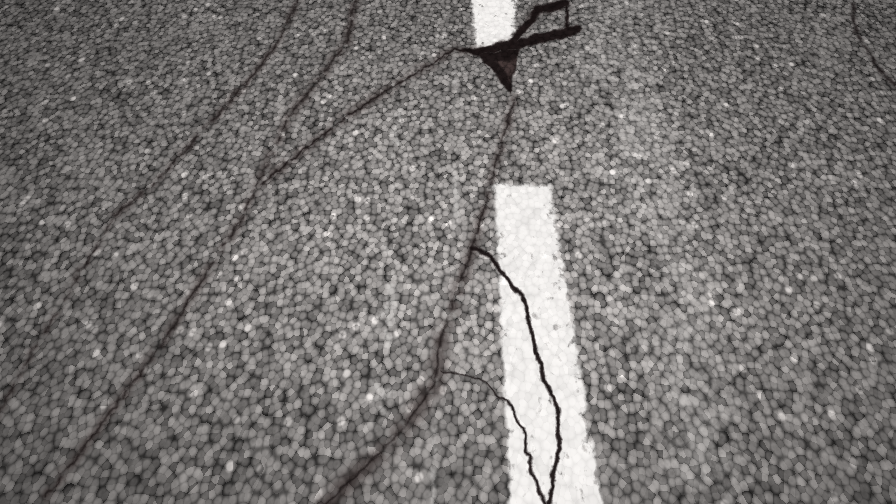
Give the GLSL for this texture, as a WebGL 2 fragment shader.

```glsl
#version 300 es
precision highp float;
uniform vec2 u_resolution;
out vec4 outColor;

const vec3 STONE_TINT = vec3(1.02, .995, .98);
const vec3 CRACK_COLOR = vec3(.075, .055, .055);
const vec3 STAIN_COLOR = vec3(.2, .165, .16);
const vec3 PAINT_COLOR = vec3(.96, .95, .94);
const vec3 DUST_COLOR = vec3(.74, .73, .72);
const float ROAD_LIGHT = .56;
const float HORIZON = 2.2;
const float STONE_DENSITY = 150.;
const float CRACK_WOBBLE = .007;
const vec2 LIGHT_CENTER = vec2(.98, .46);

// Crack paths, in canvas heights
const vec2 LEFT_PATH[7] = vec2[](vec2(.597, 1.01), vec2(.544, .903), vec2(.475, .819),
    vec2(.301, .63), vec2(.227, .572), vec2(.081, .329), vec2(-.01, .17));
const vec2 INNER_PATH[7] = vec2[](vec2(.706, 1.01), vec2(.69, .919), vec2(.574, .769),
    vec2(.521, .653), vec2(.475, .56), vec2(.312, .306), vec2(.093, .016));
const vec2 BRANCH_PATH[7] = vec2[](vec2(1.123, .993), vec2(1.069, .981), vec2(1.012, .912),
    vec2(.949, .896), vec2(.903, .903), vec2(.694, .775), vec2(.521, .637));
const vec2 MAIN_PATH[7] = vec2[](vec2(1.019, .803), vec2(.995, .711), vec2(.938, .509),
    vec2(.875, .329), vec2(.861, .236), vec2(.799, .148), vec2(.648, 0));
const vec2 PAINT_PATH[7] = vec2[](vec2(.938, .509), vec2(.968, .495), vec2(1.037, .41),
    vec2(1.079, .248), vec2(1.106, .19), vec2(1.109, .109), vec2(1.085, -.01));
const vec2 SPUR_PATH[7] = vec2[](vec2(.875, .264), vec2(.95, .25), vec2(1.007, .201),
    vec2(1.037, .15), vec2(1.047, .1), vec2(1.06, .05), vec2(1.082, 0));
const vec2 EDGE_PATH[7] = vec2[](vec2(1.69, 1.01), vec2(1.694, .97), vec2(1.701, .93),
    vec2(1.72, .9), vec2(1.736, .873), vec2(1.76, .845), vec2(1.79, .82));

vec2 hash2(vec2 p) {
    vec3 q = fract(p.xyx * vec3(.1031, .103, .0973));
    q += dot(q, q.yzx + 33.33);
    return fract((q.xx + q.yz) * q.zy);
}

float corner(vec2 cell, vec2 f, vec2 o) { return dot(hash2(cell + o) * 2. - 1., f - o); }

float gradientNoise(vec2 p) {
    vec2 i = floor(p), f = fract(p), u = f * f * (3. - 2. * f);
    return mix(mix(corner(i, f, vec2(0)), corner(i, f, vec2(1, 0)), u.x),
               mix(corner(i, f, vec2(0, 1)), corner(i, f, vec2(1)), u.x), u.y);
}

float fbm(vec2 p) {
    float sum = 0., amp = 1.;
    for (int i = 0; i < 4; i++) {
        sum += amp * gradientNoise(p);
        p = p * 2.03 + 17.3;
        amp *= .55;
    }
    return sum;
}

// Nearest stone: x = distance, y = random tone
vec2 stones(vec2 p) {
    vec2 best = vec2(9, 0);
    for (int i = 0; i < 9; i++) {
        vec2 c = floor(p) + vec2(i % 3 - 1, i / 3 - 1);
        float d = length(c + hash2(c) - p);
        if (d < best.x) best = vec2(d, hash2(c + 71.7).x);
    }
    return best;
}

float segment(vec2 p, vec2 a, vec2 b) {
    vec2 d = b - a;
    return length(p - a - d * clamp(dot(p - a, d) / dot(d, d), 0., 1.));
}

float path(vec2 p, vec2 pts[7]) {
    float d = 9.;
    for (int i = 0; i < 6; i++) d = min(d, segment(p, pts[i], pts[i + 1]));
    return d;
}

float side(vec2 p, vec2 a, vec2 b) {
    vec2 d = normalize(b - a);
    return d.x * (p.y - a.y) - d.y * (p.x - a.x);
}

float triangle(vec2 p, vec2 a, vec2 b, vec2 c) {
    return max(side(p, a, b), max(side(p, b, c), side(p, c, a)));
}

float fill(float d, float soft) { return 1. - smoothstep(-soft, soft, d); }
float bell(float d, float width) { return exp(-d * d / (width * width)); }

void main() {
    vec2 p = gl_FragCoord.xy / u_resolution * vec2(16. / 9., 1);
    float px = 1. / u_resolution.y;
    vec2 ground = vec2(p.x - .95, 1.7) / (HORIZON - p.y);
    float grain = fbm(ground * 90.), patches = fbm(p * 9.);
    vec2 wob = p + CRACK_WOBBLE * vec2(fbm(p * 38.), fbm(p * 38. + 50.));

    // Aggregate under uneven light
    vec2 pebble = stones(ground * STONE_DENSITY), chip = stones(ground * STONE_DENSITY * .45 + 30.);
    float tone = .73 + .5 * pebble.y - .42 * smoothstep(.3, .85, pebble.x) + .22 * grain + .1 * patches;
    tone += .45 * step(.94, chip.y) * fill(chip.x - .27, .1);
    vec2 off = (p - LIGHT_CENTER) / vec2(1, .72);
    vec3 color = STONE_TINT * ROAD_LIGHT * (.53 + .58 * exp(-1.15 * dot(off, off))) * tone;

    // Wheel wear and pale scratches
    float wear = patches + grain;
    float dust = .32 * bell(p.x - 1.41 + .22 * p.y, .085) * smoothstep(-.5, .5, wear);
    float thinX = .861 + .042 * smoothstep(.2, .45, p.y);
    dust += .75 * bell(wob.x - thinX, .006) * smoothstep(-.25, .4, patches + .4 * grain) * fill(p.y - .88, .04);
    dust += .65 * bell(wob.x - .745 - .06 * p.y, mix(.024, .006, p.y)) * smoothstep(-.1, .5, wear)
          * fill(p.y - .8, .05) * smoothstep(.1, .22, p.y);
    color = mix(color, DUST_COLOR * (.8 + .25 * tone), clamp(dust, 0., .8));

    // Worn stripe and its far piece
    float rightEdge = p.x - 1.195 + .165 * p.y;
    float stripe = max(max(1.012 - .049 * p.y - p.x, rightEdge), p.y - .634);
    float farPiece = max(abs(p.x - .98) - .1 * p.y + .055, .905 - p.y);
    float paint = fill(min(stripe, farPiece) + .009 * grain, .004 + px);
    float chipped = grain + .35 * patches + .4 * smoothstep(-.035, .005, rightEdge);
    paint *= 1. - .8 * smoothstep(.25, .75, chipped);
    color = mix(color, PAINT_COLOR * (.92 + .1 * tone), paint * .95);

    // Weathered cracks with brown stains
    float breakup = smoothstep(-.7, .3, wear);
    float mainD = path(wob, MAIN_PATH), leftD = path(wob, LEFT_PATH);
    float branchD = path(wob, BRANCH_PATH), innerD = min(path(wob, INNER_PATH), branchD);
    float stain = .65 * bell(mainD, mix(.021, .01, smoothstep(.25, .6, p.y)));
    stain = max(stain, max(.5 * bell(leftD, .008), .55 * bell(innerD, .011)));
    color = mix(color, STAIN_COLOR, stain * breakup);
    float thin = fill(min(mainD, min(leftD, innerD)) - .0018, .0015 + px);
    thin = max(thin, bell(path(wob, EDGE_PATH), .005));
    color = mix(color, CRACK_COLOR, .75 * thin * breakup);

    // Open fractures and broken hole
    float gap = path(wob, PAINT_PATH) - .0042;
    gap = min(gap, path(wob, SPUR_PATH) - mix(.001, .003, smoothstep(.95, 1.04, p.x)));
    gap = min(gap, branchD - .0075 * smoothstep(.89, .96, p.x));
    gap = min(gap, segment(wob, vec2(1.146, .942), vec2(1, .905)) - .009);
    gap = min(gap, segment(wob, vec2(1.123, .993), vec2(1.128, .945)) - .003);
    gap = min(gap, triangle(wob, vec2(.949, .893), vec2(1.032, .905), vec2(1.012, .815)));
    color = mix(color, CRACK_COLOR * (.8 + .5 * tone), .95 * fill(gap, .001 + px));
    float slab = triangle(wob, vec2(.985, .879), vec2(1.026, .884), vec2(1.014, .84));
    color = mix(color, STAIN_COLOR * (.6 + tone), .7 * fill(slab, .002 + px));

    outColor = vec4(clamp(color, 0., 1.), 1);
}
```
